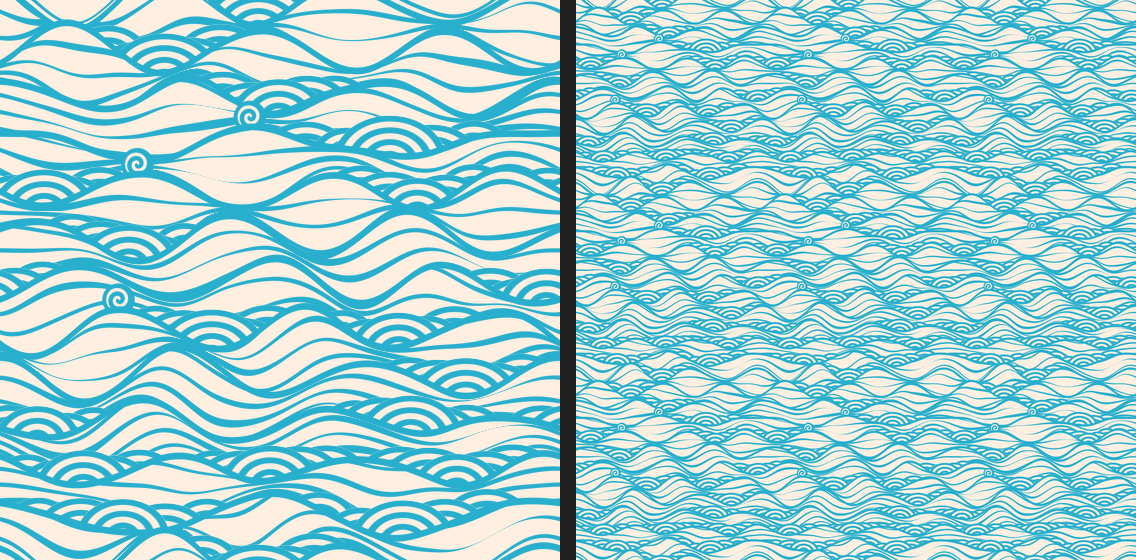
Left, the tile; right, the same tile 3 across and 3 down.
Reproduce this pattern procedurally as a WebGL 2 fragment shader.

```glsl
#version 300 es
precision highp float;
// Seamless two-tone sea: rows of swells are painted from back (top) to front.
// Each swell carries flow lines that converge where two crests meet; troughs
// hold clusters of ringed domes, and a few crests carry a spiral curl.

uniform vec2 u_resolution;
out vec4 outColor;

const vec3 CREAM = vec3(0.995, 0.937, 0.878);
const vec3 BLUE = vec3(0.155, 0.688, 0.805);
const float TAU = 6.28318531;
const float ROWS = 12.0;          // swells per tile
const float SWELL = 0.031;        // height of the main wave
const float RIPPLE = 0.06;        // height of the irregular part
const float OUTLINE = 0.012;      // thickness of a crest line
const float FLOW_HALF = 0.004;    // half thickness of a flow line
const float FLOW_DRIFT = 2.2;     // how far flow lines slide across a swell
const float DOME_SHARE = 0.6;     // share of troughs with domes
const float DOME_SPREAD = 0.15;   // spacing of domes, in wavelengths
const float RING_PITCH = 0.021;
const float CURL_SHARE = 0.35;    // share of rows with a curl
const float CURL_RADIUS = 0.029;
const float CURL_PITCH = 0.014;

float hash(vec2 p) {
  vec3 q = fract(p.xyx * 0.1031);
  q += dot(q, q.yzx + 33.33);
  return fract((q.x + q.y) * q.z);
}

// Gradient noise along x that wraps after a whole number of cells.
float wrapNoise(float x, float period, float seed) {
  float cell = floor(x), f = x - cell;
  float a = 2.0 * hash(vec2(mod(cell, period), seed)) - 1.0;
  float b = 2.0 * hash(vec2(mod(cell + 1.0, period), seed)) - 1.0;
  float u = f * f * f * (f * (f * 6.0 - 15.0) + 10.0);
  return mix(a * f, b * (f - 1.0), u);
}

// Antialiased step: 1 where the distance is positive.
float edge(float dist) {
  float soft = 0.75 / u_resolution.y;
  return smoothstep(-soft, soft, dist);
}

// Whole number of waves across the tile, and their phase.
float waveCount(float id) { return 2.0 + step(0.4, hash(vec2(id, 1.0))); }
float wavePhase(float id) { return hash(vec2(id, 2.0)); }

float crest(float x, float row) {
  float id = mod(row, ROWS);
  float height = SWELL * mix(0.7, 1.3, hash(vec2(id, 3.0)));
  float wave = cos(TAU * (waveCount(id) * x - wavePhase(id)));
  return row / ROWS + height * wave + RIPPLE * wrapNoise(x * 5.0, 5.0, id + 20.0);
}

// Ink of one swell: a crest line, then lines blending towards the next crest.
float swellInk(float x, float depth, float gap, float id) {
  float count = mix(2.2, 3.4, hash(vec2(id, 4.0)));
  float drift = FLOW_DRIFT * wrapNoise(x * 4.0, 4.0, id + 60.0);
  float phase = count * depth / gap + drift;
  float line = floor(phase + 0.5);
  float taper = 0.95 + 2.4 * wrapNoise(x * 4.0, 4.0, id * 7.0 + line + 100.0);
  float dist = abs(phase - line) * gap / count;
  return max(edge(OUTLINE - depth), edge(FLOW_HALF * taper - dist));
}

// Ringed domes rising behind the nearest trough of the row in front.
float addDomes(float ink, vec2 p, float row) {
  float id = mod(row, ROWS);
  float waves = waveCount(id), phase = wavePhase(id);
  float index = floor(waves * p.x - phase);
  float seed = mod(index, waves) + 40.0;
  if (hash(vec2(seed, id)) > DOME_SHARE) return ink;
  float trough = (index + 0.5 + phase) / waves;
  for (int i = 0; i < 5; i++) {
    float rank = ceil(float(4 - i) * 0.5);
    float side = (i % 2 == 0) ? -rank : rank;
    float x = trough + side * DOME_SPREAD / waves;
    float radius = mix(0.06, 0.085, hash(vec2(seed + 5.0 * float(i), id + 30.0)));
    radius -= 0.008 * rank;
    vec2 center = vec2(x, crest(x, row) - radius * (0.2 + 0.18 * rank));
    float inside = radius - length((p - center) * vec2(0.8, 1.0));
    float ring = abs(fract(inside / RING_PITCH + 0.25) - 0.5);
    ink = mix(ink, edge((0.25 - ring) * RING_PITCH), edge(inside));
  }
  return ink;
}

// A spiral sitting on one crest of some rows.
float addCurl(float ink, vec2 p, float row) {
  float id = mod(row, ROWS);
  float waves = waveCount(id), phase = wavePhase(id);
  float index = floor(waves * p.x - phase + 0.5);
  if (hash(vec2(id, 9.0)) > CURL_SHARE || mod(index, waves) > 0.5) return ink;
  float x = (index + phase) / waves;
  vec2 q = p - vec2(x, crest(x, row) + 0.012);
  float r = length(q);
  float angle = atan(q.y, q.x + 1e-6) / TAU;
  float arm = abs(fract(r / CURL_PITCH - angle) - 0.5) * CURL_PITCH;
  float curl = max(edge(FLOW_HALF - arm), edge(r - CURL_RADIUS + 0.007));
  return mix(ink, curl, edge(CURL_RADIUS - r));
}

void main() {
  vec2 p = gl_FragCoord.xy / u_resolution;
  float ink = 0.0;
  for (int i = 2; i >= -1; i--) {
    float row = floor(p.y * ROWS) + float(i);
    float top = crest(p.x, row);
    float gap = max(top - crest(p.x, row - 1.0), 0.002);
    float depth = top - p.y;
    ink = addCurl(ink, p, row);
    ink = mix(ink, swellInk(p.x, depth, gap, mod(row, ROWS)), edge(depth));
    ink = addDomes(ink, p, row - 1.0);
  }
  outColor = vec4(mix(CREAM, BLUE, ink), 1.0);
}
```
